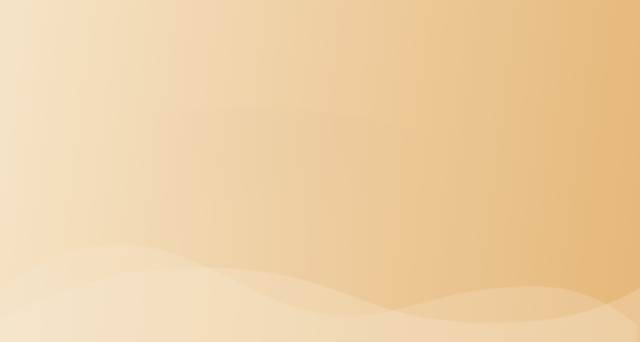
This background is drawn by a WebGL 2 fragment shader. Its source:

```glsl
#version 300 es
precision highp float;

uniform vec2 u_resolution;
out vec4 fragColor;

const int KNOTS = 7;
const vec3 PALE_SAND = vec3(0.961, 0.890, 0.773);
const vec3 WARM_AMBER = vec3(0.902, 0.722, 0.482);
const vec3 CREAM = vec3(0.965, 0.915, 0.830);

// Each knot holds position x, height y and slope
const vec3 BACK_WAVE[KNOTS] = vec3[KNOTS](
    vec3(0.000, 0.151, 1.50), vec3(0.189, 0.285, 0.00),
    vec3(0.391, 0.156, -0.97), vec3(0.547, 0.076, 0.00),
    vec3(0.690, 0.129, 0.47), vec3(0.833, 0.163, 0.00),
    vec3(0.995, 0.049, -1.59));
const vec3 FRONT_WAVE[KNOTS] = vec3[KNOTS](
    vec3(0.000, 0.063, 1.16), vec3(0.163, 0.185, 0.49),
    vec3(0.326, 0.217, 0.00), vec3(0.521, 0.154, -0.66),
    vec3(0.618, 0.090, -0.52), vec3(0.775, 0.056, 0.00),
    vec3(1.000, 0.159, 1.12));

// Cubic Hermite height between two knots
float hermite(vec3 a, vec3 b, float x) {
    float span = b.x - a.x;
    float t = clamp((x - a.x) / span, 0.0, 1.0);
    float s = 1.0 - t;
    return s * s * ((1.0 + 2.0 * t) * a.y + t * span * a.z)
         + t * t * ((3.0 - 2.0 * t) * b.y - s * span * b.z);
}

float waveHeight(vec3 knots[KNOTS], float x) {
    float height = knots[0].y;
    for (int i = 0; i < KNOTS - 1; i++) {
        if (x >= knots[i].x) height = hermite(knots[i], knots[i + 1], x);
    }
    return height;
}

// Soft coverage, one pixel wide on either side of the edge
float coverage(float dist, float pixel) {
    return smoothstep(-pixel, pixel, dist);
}

// Nearly horizontal gradient, tilted slightly
vec3 backdrop(vec2 uv) {
    float t = clamp(uv.x + 0.07 * (0.5 - uv.y), 0.0, 1.0);
    return mix(PALE_SAND, WARM_AMBER, t);
}

// Faint broad arch that fades out at both sides
float archShade(vec2 uv, float pixel) {
    float offset = uv.x - 0.39;
    float top = 0.688 - 1.05 * offset * offset;
    float sides = smoothstep(0.18, 0.38, uv.x) * (1.0 - smoothstep(0.55, 0.70, uv.x));
    float fall = smoothstep(0.2, 0.65, uv.y);
    return coverage(top - uv.y, pixel) * sides * fall;
}

void main() {
    vec2 uv = gl_FragCoord.xy / u_resolution;
    vec2 pixel = 1.0 / u_resolution;

    vec3 color = backdrop(uv);
    color *= 1.0 - 0.008 * archShade(uv, 2.0 * pixel.y);

    // Translucent overlapping waves
    float back = coverage(waveHeight(BACK_WAVE, uv.x) - uv.y, pixel.y);
    back *= coverage(0.995 - uv.x, pixel.x);
    float front = coverage(waveHeight(FRONT_WAVE, uv.x) - uv.y, pixel.y);
    color = mix(color, CREAM, 0.24 * back);
    color = mix(color, CREAM, 0.28 * front);

    fragColor = vec4(color, 1.0);
}
```
